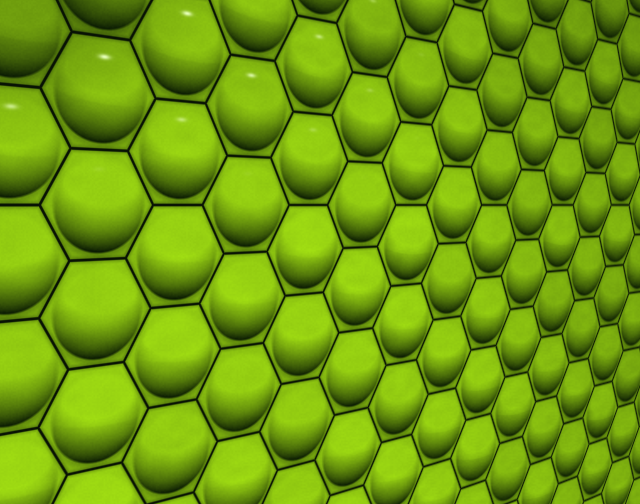
This pattern is drawn by a Shadertoy shader. Its source:

```glsl
// Wall of glossy green hexagonal tiles with raised domes, receding to the right.

// Perspective of the wall, in canvas widths
const float COLUMN_STEP  = 0.1552;  // column spacing at the left
const float ROW_STEP     = 0.1849;  // row spacing at the left
const float FIRST_COLUMN = 0.0117;  // position of column zero
const float LEVEL_ROW    = 0.3203;  // depth of the level row below the top
const float RECEDE_X     = 0.0778;  // shrink per column
const float RECEDE_Y     = 0.018;   // shrink per row

// Tile, with a height of 1
const float COS30       = 0.8660254;
const float JOINT_HALF  = 0.0125;
const vec2  DOME_RADIUS = vec2(0.465, 0.442);
const vec2  DOME_OFFSET = vec2(0.012, 0.004);

// Colours
const vec3 JOINT_COLOR  = vec3(0.03, 0.07, 0.015);
const vec3 SHADOW_COLOR = vec3(0.03, 0.09, 0.01);
const vec3 LIT_COLOR    = vec3(0.60, 0.83, 0.07);
const vec3 GLINT_COLOR  = vec3(0.90, 1.00, 0.72);

// Wear and variation
const float TONE_VARIATION = 0.07;
const float MOTTLE = 0.05;
const float GRAIN  = 0.035;
const float CREASE = 0.08;

float hash(vec2 p) {
    return fract(sin(dot(p, vec2(127.1, 311.7))) * 43758.5453);
}

float noise(vec2 p) {
    vec2 i = floor(p), f = fract(p);
    f = f * f * (3.0 - 2.0 * f);
    return mix(mix(hash(i), hash(i + vec2(1, 0)), f.x),
               mix(hash(i + vec2(0, 1)), hash(i + vec2(1, 1)), f.x), f.y);
}

// Canvas position (y down from the level row) to column and row on the wall
vec2 canvasToWall(vec2 p) {
    mat2 m = mat2(p.x * RECEDE_X - COLUMN_STEP, p.y * RECEDE_X,
                  p.x * RECEDE_Y, p.y * RECEDE_Y - ROW_STEP);
    return inverse(m) * vec2(FIRST_COLUMN - p.x, -p.y);
}

// Centre of the flat-topped hexagon that holds q
vec2 hexCenter(vec2 q) {
    vec2 period = vec2(2.0 * COS30, 1.0);
    vec2 oddShift = vec2(COS30, 0.0), evenShift = vec2(0.0, 0.5);
    vec2 odd  = round((q - oddShift) / period) * period + oddShift;
    vec2 even = round((q - evenShift) / period) * period + evenShift;
    return distance(q, odd) < distance(q, even) ? odd : even;
}

float hexEdgeDistance(vec2 p) {
    p = abs(p);
    return 0.5 - max(p.y, COS30 * p.x + 0.5 * p.y);
}

// Brightness of the dome; d is 1 long at its rim and points down in y
float domeLight(vec2 d, float seed) {
    float facing = sqrt(max(1.0 - dot(d, d), 0.0));
    float light = 0.50 - 0.62 * d.y + 0.47 * facing + 0.05 * d.x;
    // Reflected band that ends in a soft crease
    float band = d.y - mix(-0.15, 0.25, seed) + 0.12 * d.x * d.x - 0.08 * d.x;
    float crease = smoothstep(-0.35, 0.0, band) * (1.0 - smoothstep(0.0, 0.06, band));
    return clamp(light, 0.0, 0.96) + CREASE * crease * facing * (seed - 0.2);
}

void mainImage(out vec4 fragColor, in vec2 fragCoord) {
    vec2 uv = fragCoord / iResolution.xy;
    vec2 canvas = vec2(fragCoord.x, iResolution.y - fragCoord.y) / iResolution.x;
    vec2 q = canvasToWall(canvas - vec2(0.0, LEVEL_ROW)) * vec2(COS30, 1.0);
    float blur = 0.6 * length(fwidth(q));

    vec2 center = hexCenter(q);
    vec2 local = q - center;
    vec2 id = round(center * vec2(1.0 / COS30, 2.0));
    float seed = hash(id);
    float edge = hexEdgeDistance(local);
    vec2 d = (local - DOME_OFFSET) / DOME_RADIUS;
    float radius = length(d);

    // Flat rim, with a light upper side and a slight shade under the dome
    float rim = 0.84 - 0.16 * local.y;
    rim -= 0.16 * smoothstep(0.0, 0.5, local.y) * (1.0 - smoothstep(1.0, 1.15, radius));
    rim *= mix(0.72, 1.0, smoothstep(0.0, 0.055, edge));

    // Dome over rim; its lower edge is crisp and its upper edge soft
    float softness = blur * 2.0 + mix(0.10, 0.03, smoothstep(-0.4, 0.5, d.y));
    float dome = 1.0 - smoothstep(1.0 - softness, 1.0 + 0.5 * softness, radius);
    float light = mix(rim, domeLight(d, seed), dome);

    // Uneven room light and glaze
    float room = 1.03 - 0.20 * smoothstep(0.55, 1.05, uv.x);
    room -= 0.22 * (1.0 - smoothstep(0.0, 0.4, length(uv - vec2(0.0, 1.0))));
    room -= 0.12 * smoothstep(0.6, 1.0, uv.y);
    light *= room + TONE_VARIATION * (seed - 0.5);
    light += MOTTLE * (noise(q * vec2(5.0, 9.0)) - 0.5);
    light += GRAIN * (noise(canvas * 380.0) - 0.5);

    vec3 color = mix(SHADOW_COLOR, LIT_COLOR, clamp(light, 0.0, 1.1));

    // Small glints on the upper left domes
    vec2 g = (d - vec2(0.16 * (seed - 0.5), -0.74)) / vec2(0.12, 0.05);
    float glint = exp(-dot(g, g)) * smoothstep(0.6, 0.9, uv.y);
    color = mix(color, GLINT_COLOR, glint * (1.0 - smoothstep(0.3, 0.75, uv.x)));

    // Dark joints
    float joint = 1.0 - smoothstep(JOINT_HALF - blur, JOINT_HALF + blur, edge);
    fragColor = vec4(mix(color, JOINT_COLOR, joint), 1.0);
}
```
